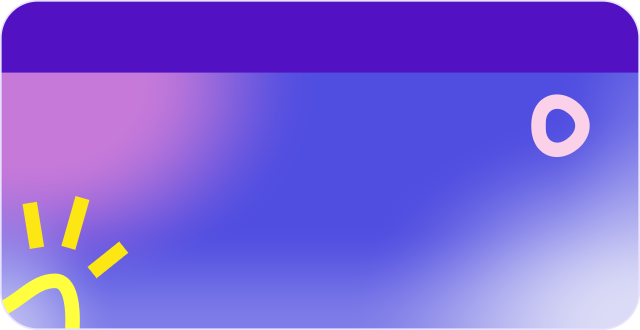
Write a Shadertoy shader that draws this background.

```glsl
const vec3 WHITE = vec3(1.0);
const vec3 RIM = vec3(0.91, 0.89, 0.99);
const vec3 VIOLET = vec3(0.32, 0.07, 0.77);
const vec3 BLUE = vec3(0.315, 0.305, 0.88);
const vec3 ORCHID = vec3(0.775, 0.475, 0.85);
const vec3 MIST = vec3(0.88, 0.88, 0.97);
const vec3 BLUSH = vec3(0.98, 0.82, 0.91);
const vec3 GOLD = vec3(0.99, 0.90, 0.08);
const vec3 LEMON = vec3(1.0, 1.0, 0.25);
const float STROKE = 0.022;

// Coverage of a signed distance, softened over one pixel
float cover(float d, float pixel) {
    return clamp(0.5 - d / pixel, 0.0, 1.0);
}

// Elliptical glow: 1 inside the core fraction, 0 at the radii
float glow(vec2 p, vec2 center, vec2 radii, float core) {
    return 1.0 - smoothstep(core, 1.0, length((p - center) / radii));
}

float roundedBox(vec2 p, vec2 halfSize, float radius) {
    vec2 q = abs(p) - halfSize + radius;
    return length(max(q, 0.0)) + min(max(q.x, q.y), 0.0) - radius;
}

// Bar with square ends running from a to b
float bar(vec2 p, vec2 a, vec2 b, float halfWidth) {
    vec2 axis = normalize(b - a);
    vec2 q = p - 0.5 * (a + b);
    vec2 local = vec2(dot(q, axis), dot(q, vec2(-axis.y, axis.x)));
    return roundedBox(local, vec2(0.5 * length(b - a), halfWidth), 0.0);
}

float segment(vec2 p, vec2 a, vec2 b) {
    vec2 ab = b - a;
    float t = clamp(dot(p - a, ab) / dot(ab, ab), 0.0, 1.0);
    return length(p - a - ab * t);
}

vec2 cubic(vec2 a, vec2 b, vec2 c, vec2 d, float t) {
    float s = 1.0 - t;
    return s * s * s * a + 3.0 * s * s * t * b + 3.0 * s * t * t * c + t * t * t * d;
}

// Distance to a cubic curve, traced by short segments
float curve(vec2 p, vec2 a, vec2 b, vec2 c, vec2 d) {
    const int STEPS = 16;
    float nearest = 10.0;
    vec2 last = a;
    for (int i = 1; i <= STEPS; i++) {
        vec2 next = cubic(a, b, c, d, float(i) / float(STEPS));
        nearest = min(nearest, segment(p, last, next));
        last = next;
    }
    return nearest;
}

// Hand-drawn ring with a rounded three-sided outline
float wobblyRing(vec2 p, float radius, float halfWidth) {
    float angle = atan(p.y, p.x);
    float outline = radius + 0.003 * cos(3.0 * angle) - 0.003 * cos(2.0 * angle);
    return abs(length(p) - outline) - halfWidth;
}

vec3 backdrop(vec2 p, float aspect) {
    vec3 color = mix(BLUE, ORCHID, glow(p, vec2(0.1, 0.75), vec2(0.86, 0.66), 0.36));
    color = mix(color, MIST, 0.32 * (1.0 - smoothstep(0.0, 0.32, p.y)));
    color = mix(color, MIST, 0.65 * glow(p, vec2(0.0, -0.03), vec2(0.36, 0.52), 0.0));
    color = mix(color, MIST, 0.28 * glow(p, vec2(aspect + 0.05, 0.5), vec2(0.32, 0.6), 0.0));
    return mix(color, MIST, 0.95 * glow(p, vec2(aspect, 0.02), vec2(0.9, 0.66), 0.08));
}

void mainImage(out vec4 fragColor, in vec2 fragCoord) {
    vec2 p = fragCoord / iResolution.y;
    float aspect = iResolution.x / iResolution.y;
    float pixel = 1.0 / iResolution.y;

    // Blurred colour field and header band
    vec3 color = backdrop(p, aspect);
    color = mix(color, VIOLET, cover(0.78 - p.y, pixel));

    // Ring at the upper right
    float ring = wobblyRing(p - vec2(aspect - 0.244, 0.619), 0.0695, STROKE);
    color = mix(color, BLUSH, cover(ring, pixel));

    // Three rays
    float rays = bar(p, vec2(0.090, 0.385), vec2(0.112, 0.249), STROKE);
    rays = min(rays, bar(p, vec2(0.250, 0.400), vec2(0.207, 0.249), STROKE));
    rays = min(rays, bar(p, vec2(0.375, 0.251), vec2(0.279, 0.174), STROKE));
    color = mix(color, GOLD, cover(rays, pixel));

    // Arching ribbon
    vec2 crest = vec2(0.167, 0.149);
    float ribbon = min(
        curve(p, vec2(-0.013, 0.056), vec2(0.063, 0.086), vec2(0.101, 0.149), crest),
        curve(p, crest, vec2(0.212, 0.149), vec2(0.227, 0.078), vec2(0.217, -0.03)));
    color = mix(color, LEMON, cover(ribbon - STROKE, pixel));

    // Rounded card with a pale rim
    vec2 halfSize = 0.5 * vec2(aspect, 1.0) - 0.005;
    float card = roundedBox(p - 0.5 * vec2(aspect, 1.0), halfSize, 0.11);
    color = mix(RIM, color, cover(card, pixel));
    color = mix(WHITE, color, cover(card - 0.005, pixel));
    fragColor = vec4(color, 1.0);
}
```
